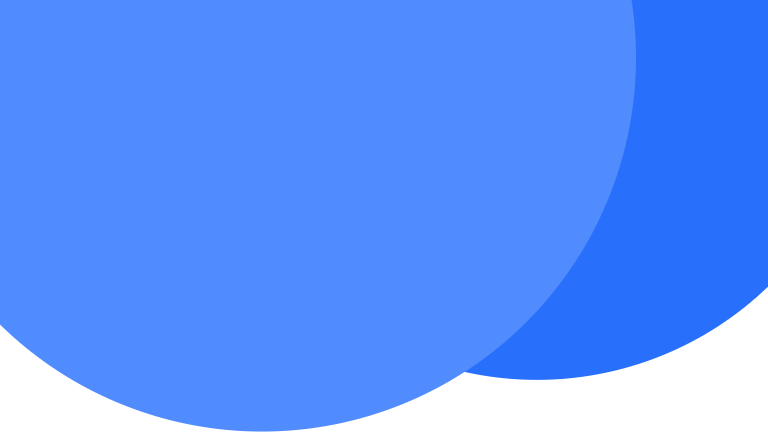
A Shadertoy shader for this background:

```glsl
// Two large overlapping blue discs hanging from the top of a white canvas.

const vec3 WHITE = vec3(1.0);
const vec3 DEEP_BLUE = vec3(0.157, 0.44, 0.985);
const vec3 LIGHT_BLUE = vec3(0.318, 0.549, 1.0);

// Signed distance to a disc: negative inside.
float discDistance(vec2 point, vec2 center, float radius) {
    return length(point - center) - radius;
}

// Coverage of a shape, smoothed over one pixel.
float coverage(float dist, float pixel) {
    return clamp(0.5 - dist / pixel, 0.0, 1.0);
}

// Paint a disc over the colour below it.
vec3 paintDisc(vec3 below, vec3 color, vec2 point, vec2 center, float radius, float pixel) {
    return mix(below, color, coverage(discDistance(point, center, radius), pixel));
}

void mainImage(out vec4 fragColor, in vec2 fragCoord) {
    // Canvas units: the height is 1.
    float pixel = 1.0 / iResolution.y;
    vec2 point = fragCoord * pixel;

    // Rear disc on the right, then the front disc on the left.
    vec3 color = WHITE;
    color = paintDisc(color, DEEP_BLUE, point, vec2(1.226, 0.8927), 0.760, pixel);
    color = paintDisc(color, LIGHT_BLUE, point, vec2(0.598, 0.8687), 0.854, pixel);

    fragColor = vec4(color, 1.0);
}
```
